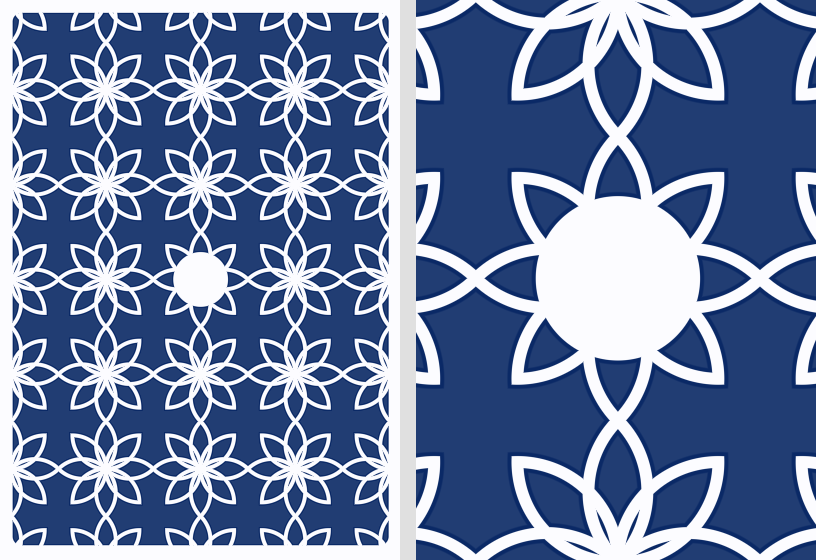
Left: the whole. Right: its middle third, enlarged.
Reproduce this pattern procedurally as a Shadertoy shader.

```glsl
// Card-back lattice: white eight-petal flowers on a rounded navy panel, with a plain disc
// over the middle one. Each petal is two quarter-circle arcs; octant folding makes
// the flower, fract repeats it, and one signed distance drives all colouring.

// Distance to the outline of a petal running from the origin to (0.5, 0).
float petalOutline(vec2 p) {
    return abs(length(vec2(p.x, abs(p.y)) - vec2(0.25, -0.25)) - 0.25 * sqrt(2.0));
}

// Distance to the flower's line work in a unit cell centred on the origin.
float flowerLines(vec2 p) {
    p = abs(p);
    if (p.y > p.x) p = p.yx;
    vec2 diagonal = vec2(p.x + p.y, p.y - p.x) * sqrt(0.5);
    return min(petalOutline(p), petalOutline(diagonal)) - 0.021;
}

float roundedBox(vec2 p, vec2 halfSize, float radius) {
    vec2 q = abs(p) - halfSize + radius;
    return length(max(q, 0.0)) + min(max(q.x, q.y), 0.0) - radius;
}

void mainImage(out vec4 fragColor, in vec2 fragCoord) {
    // Canvas width is one unit, measured from the middle flower.
    float scale = min(iResolution.x, iResolution.y * 366.0 / 512.0);
    vec2 p = (fragCoord - 0.5 * iResolution.xy) / scale - vec2(0.0016, 0.0014);

    // Repeated flowers, middle disc and panel border; positive on bare navy.
    float pitch = 0.2368;
    vec2 cell = fract(p / pitch + 0.5) - 0.5;
    float dist = flowerLines(cell) * pitch;
    dist = min(dist, length(p) - 0.0685);
    dist = min(dist, -roundedBox(p - vec2(0.0, 0.001), vec2(0.470, 0.6655), 0.022));

    // Navy deepens in a thin rim beside the white.
    float rim = 1.0 - smoothstep(0.0025, 0.0042, dist);
    vec3 navy = mix(vec3(0.13, 0.24, 0.45), vec3(0.04, 0.16, 0.40), rim);
    float edge = 0.7 / scale;
    vec3 color = mix(vec3(0.99, 0.99, 1.0), navy, smoothstep(-edge, edge, dist));
    fragColor = vec4(color, 1.0);
}
```
